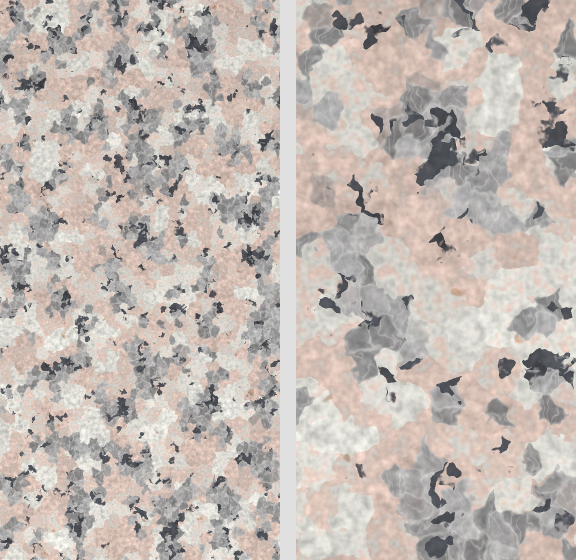
Left, the full canvas; right, a detail of the centre.
Give the GLSL for this texture, as a WebGL 1 fragment shader.

```glsl
precision highp float;
// Polished pink granite: cream and pink feldspar, clustered grey quartz with
// pale cracks, and small black mica flecks. Each mineral is a warped cellular
// layer whose grains are chosen by gradient noise; 2x2 samples smooth edges.

uniform vec2 u_resolution;

const vec3 CREAM  = vec3(0.865, 0.862, 0.835);
const vec3 PINK   = vec3(0.800, 0.712, 0.670);
const vec3 QUARTZ = vec3(0.590, 0.588, 0.590);
const vec3 CRACK  = vec3(0.780, 0.780, 0.775);
const vec3 MICA   = vec3(0.200, 0.210, 0.230);
const vec3 RUST   = vec3(0.690, 0.520, 0.400);

// Grain sizes as fractions of the canvas width
const float FELDSPAR_SIZE = 0.042;
const float QUARTZ_SIZE   = 0.027;
const float MICA_SIZE     = 0.015;

// Higher levels make a mineral rarer
const float PINK_LEVEL   = -0.03;
const float QUARTZ_LEVEL = 0.135;
const float MICA_LEVEL   = 0.47;
const float RUST_LEVEL   = 0.56;

const float WARP = 0.014;
const float MOTTLE = 0.19;
const float LIGHT_FALLOFF = 0.05;

vec2 hash2(vec2 p) {
  vec3 h = fract(p.xyx * vec3(0.1031, 0.1030, 0.0973));
  h += dot(h, h.yzx + 33.33);
  return fract((h.xx + h.yz) * h.zy);
}

float gradientDot(vec2 cell, vec2 offset) {
  float angle = 6.2832 * hash2(cell + 211.0).x;
  return dot(vec2(cos(angle), sin(angle)), offset);
}

float gradientNoise(vec2 p) {
  vec2 i = floor(p), f = fract(p);
  vec2 u = f * f * f * (f * (f * 6.0 - 15.0) + 10.0);
  vec2 e = vec2(1.0, 0.0);
  float low = mix(gradientDot(i, f), gradientDot(i + e, f - e), u.x);
  float high = mix(gradientDot(i + e.yx, f - e.yx), gradientDot(i + 1.0, f - 1.0), u.x);
  return mix(low, high, u.y);
}

float fbm(vec2 p) {
  float sum = 0.0, gain = 1.0;
  for (int i = 0; i < 3; i++) {
    sum += gain * gradientNoise(p);
    p = p * 2.03 + 19.7;
    gain *= 0.5;
  }
  return sum;
}

// Nearest grain: site position in xy, border distance in z, random value in w
vec4 grain(vec2 p, float size, float seed) {
  vec2 q = p / size, base = floor(q);
  vec2 site = base;
  float nearest = 9.0, second = 9.0, id = 0.0;
  for (int y = -1; y <= 1; y++) {
    for (int x = -1; x <= 1; x++) {
      vec2 cell = base + vec2(float(x), float(y));
      vec2 point = cell + hash2(cell + seed);
      float d = distance(q, point);
      if (d < nearest) {
        second = nearest;
        nearest = d;
        site = point;
        id = hash2(cell + seed + 57.0).y;
      } else {
        second = min(second, d);
      }
    }
  }
  return vec4(site * size, second - nearest, id);
}

vec3 granite(vec2 p) {
  vec2 q = p + WARP * vec2(fbm(p * 34.0), fbm(p * 34.0 + 61.0));
  float mottle = fbm(p * 62.0 + 7.0);

  // Feldspar: soft cream and pink patches
  vec4 feldspar = grain(q, FELDSPAR_SIZE, 11.0);
  float blush = fbm(feldspar.xy * 8.0 + 40.0) + 0.5 * (feldspar.w - 0.5) + 0.45 * mottle;
  vec3 color = mix(CREAM, PINK, smoothstep(-0.16, 0.16, blush - PINK_LEVEL));
  color *= 1.0 + 0.09 * (feldspar.w - 0.5);

  // Rust: a few faint stains
  float stain = fbm(p * 24.0 + 90.0);
  color = mix(color, RUST, 0.6 * smoothstep(RUST_LEVEL, RUST_LEVEL + 0.15, stain));

  // Quartz: clustered grey grains, pale borders and upright scratches
  vec4 quartz = grain(q * vec2(1.0, 0.85), QUARTZ_SIZE, 83.0);
  float cluster = fbm(quartz.xy * vec2(9.0, 8.0) + 15.0) + 0.35 * (quartz.w - 0.5);
  float shade = 0.80 + 0.36 * fract(quartz.w * 7.3);
  float border = 1.0 - smoothstep(0.03, 0.2, quartz.z);
  float scratch = 1.0 - smoothstep(0.0, 0.09, abs(gradientNoise(q * vec2(75.0, 24.0))));
  vec3 grey = mix(QUARTZ * shade, CRACK, max(0.55 * border, 0.45 * scratch));
  color = mix(color, grey, 0.93 * smoothstep(-0.02, 0.03, cluster - QUARTZ_LEVEL));

  // Mica: small dark flecks gathered around the quartz
  vec4 mica = grain(q, MICA_SIZE, 149.0);
  float fleck = fbm(mica.xy * 15.0 + 70.0) + 0.45 * (mica.w - 0.5) + 0.45 * cluster;
  float dark = smoothstep(-0.03, 0.05, fleck + 0.15 * mottle - MICA_LEVEL);
  color = mix(color, MICA * (0.8 + 0.6 * mica.w), 0.92 * dark);

  // Fine surface mottling, fading light towards the top
  color *= 1.0 + MOTTLE * mottle + 0.08 * gradientNoise(p * 150.0);
  return color * (1.02 + LIGHT_FALLOFF * (0.5 - 0.5 * p.y));
}

void main() {
  vec3 sum = vec3(0.0);
  for (int y = 0; y < 2; y++) {
    for (int x = 0; x < 2; x++) {
      vec2 offset = 0.5 * vec2(float(x), float(y)) - 0.25;
      sum += granite((gl_FragCoord.xy + offset) / u_resolution.x);
    }
  }
  gl_FragColor = vec4(sum * 0.25, 1.0);
}
```
